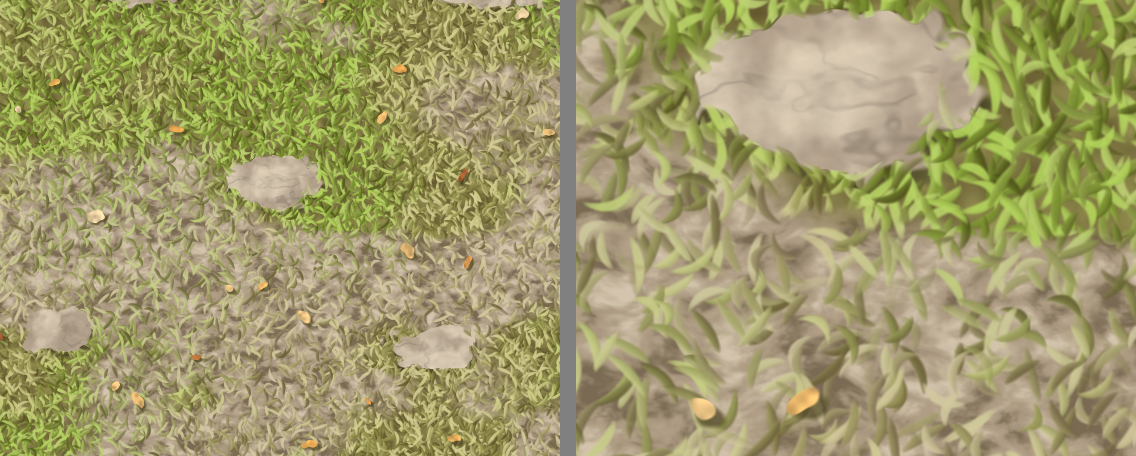
Left, the full canvas; right, a detail of the centre.
This texture is drawn by a WebGL 2 fragment shader. Its source:

```glsl
#version 300 es
precision highp float;
// Sunlit worn lawn: short curled grass, bare soil, flat stones and fallen leaves.

uniform vec2 u_resolution;
out vec4 fragColor;

// Lengths are fractions of the canvas height.
const int   BLADE_LAYERS = 8;
const float BLADE_CELL   = 0.032;
const float BLADE_LENGTH = 0.020;   // half length
const float BLADE_WIDTH  = 0.0036;  // half width
const float SOFTNESS     = 0.0016;
const float STONE_CELL   = 0.40;
const vec2  STONE_SIZE   = vec2(0.125, 0.068);
const float LEAF_CELL    = 0.13;
const float LEAF_CHANCE  = 0.30;
const float LEAF_SIZE    = 0.019;
const vec2  PATCH_SCALE  = vec2(3.2, 5.0);

const vec3 SHADE  = vec3(0.36, 0.32, 0.14);
const vec3 OLIVE  = vec3(0.56, 0.55, 0.28);
const vec3 STRAW  = vec3(0.83, 0.81, 0.55);
const vec3 FRESH  = vec3(0.85, 1.03, 0.66);  // tint of lush grass
const vec3 EARTH  = vec3(0.53, 0.46, 0.36);
const vec3 TAN    = vec3(0.69, 0.64, 0.50);
const vec3 BEIGE  = vec3(0.83, 0.77, 0.68);
const vec3 RUST   = vec3(0.68, 0.38, 0.20);
const vec3 AMBER  = vec3(0.93, 0.69, 0.34);
const vec3 CREAM  = vec3(0.93, 0.83, 0.65);

// Integer hash: three values in 0..1 for a cell and a seed.
vec3 hash3(vec2 cell, int seed) {
  uvec3 v = uvec3(ivec3(ivec2(cell) + 512, seed)) * 1664525u + 1013904223u;
  v.x += v.y * v.z; v.y += v.z * v.x; v.z += v.x * v.y;
  v ^= v >> 16u;
  v.x += v.y * v.z; v.y += v.z * v.x; v.z += v.x * v.y;
  return vec3(v >> 8u) * exp2(-24.0);
}

float noise(vec2 p) {
  vec2 i = floor(p), f = fract(p);
  f = f * f * (3.0 - 2.0 * f);
  return mix(mix(hash3(i, 1).x, hash3(i + vec2(1, 0), 1).x, f.x),
             mix(hash3(i + vec2(0, 1), 1).x, hash3(i + vec2(1, 1), 1).x, f.x), f.y);
}

float fbm(vec2 p) {
  float sum = 0.0, amp = 0.53;
  for (int i = 0; i < 4; i++) {
    sum += amp * noise(p);
    p = mat2(1.6, 1.2, -1.2, 1.6) * p + 7.3;
    amp *= 0.5;
  }
  return sum;
}

vec2 rotate(vec2 p, float a) {
  float c = cos(a), s = sin(a);
  return vec2(c * p.x + s * p.y, c * p.y - s * p.x);
}

vec3 ramp(vec3 low, vec3 mid, vec3 high, float t) {
  return mix(mix(low, mid, smoothstep(0.0, 0.45, t)), high, smoothstep(0.4, 0.95, t));
}

// Approximate distance to the nearest stone, on a staggered grid.
float stoneDistance(vec2 p) {
  vec2 home = floor(p / STONE_CELL);
  float ragged = 0.9 * (fbm(p * 11.0) - 0.5) + 0.35 * (noise(p * 55.0) - 0.5);
  float nearest = 1.0;
  for (int k = 0; k < 9; k++) {
    vec2 cell = home + vec2(k % 3 - 1, k / 3 - 1);
    if (mod(cell.x + cell.y, 2.0) > 0.5) continue;
    vec3 h = hash3(cell, 20);
    vec2 q = rotate(p - (cell + 0.3 + 0.4 * h.xy) * STONE_CELL, (h.z - 0.5) * 0.7);
    q = abs(q) / (STONE_SIZE * mix(0.6, 1.1, h.x));
    float d = pow(dot(q * q, q), 1.0 / 3.0) - 1.0 + ragged;
    nearest = min(nearest, d * STONE_SIZE.y);
  }
  return nearest;
}

// Curled blades, shaded across their width, laid over the ground.
vec3 addBlades(vec3 color, vec2 p, float density, float lush) {
  for (int layer = 0; layer < BLADE_LAYERS; layer++) {
    vec2 g = p / BLADE_CELL + 0.37 * float(layer);
    for (int k = 0; k < 9; k++) {
      vec2 cell = floor(g) + vec2(k % 3 - 1, k / 3 - 1);
      vec3 h = hash3(cell, 40 + layer), r = hash3(cell, 60 + layer);
      vec2 q = rotate((g - cell - h.xy) * BLADE_CELL, 1.57 + (h.z - 0.5) * 2.5);
      float u = q.x / (BLADE_LENGTH * mix(0.6, 1.1, r.x));
      if (abs(u) > 1.0) continue;
      float v = q.y + (r.y - 0.5) * 0.018 * u * u;
      float width = BLADE_WIDTH * (1.0 - 0.7 * u * u);
      float alpha = 1.0 - smoothstep(width - SOFTNESS, width + SOFTNESS, abs(v));
      alpha *= smoothstep(r.z - 0.1, r.z + 0.1, density) * (1.0 - pow(abs(u), 6.0));
      float tone = fract(r.x * 7.0 + h.z) + 0.16 * clamp(v / width, -1.0, 1.0) + 0.08;
      vec3 green = ramp(SHADE, OLIVE, STRAW, tone) * mix(vec3(1), FRESH, lush);
      vec3 dry = ramp(EARTH, TAN, BEIGE, tone);
      float dryness = clamp(0.85 - 0.75 * density + 0.5 * (r.y - 0.5), 0.0, 0.8);
      color = mix(color, mix(green, dry, dryness), 0.9 * alpha);
    }
  }
  return color;
}

// Sparse fallen leaves, each with a small cast shadow.
vec3 addLeaves(vec3 color, vec2 p) {
  vec2 home = floor(p / LEAF_CELL);
  for (int k = 0; k < 9; k++) {
    vec2 cell = home + vec2(k % 3 - 1, k / 3 - 1);
    vec3 h = hash3(cell, 80), r = hash3(cell, 81);
    if (h.z > LEAF_CHANCE) continue;
    vec2 d = p - (cell + h.xy) * LEAF_CELL;
    vec2 size = LEAF_SIZE * mix(0.5, 1.0, r.x) * vec2(1.0, mix(0.35, 0.75, r.y));
    float wobble = 0.7 * (noise(p * 90.0) - 0.5);
    float body = length(rotate(d, r.z * 6.28) / size) + wobble;
    float shadow = length(rotate(d - vec2(0.006, -0.006), r.z * 6.28) / size) + wobble;
    color = mix(color, SHADE * 0.75, 0.65 * (1.0 - smoothstep(0.7, 1.3, shadow)));
    vec3 leaf = ramp(RUST, AMBER, CREAM, r.y) * (0.8 + 0.35 * noise(p * 120.0));
    color = mix(color, leaf, 1.0 - smoothstep(0.85, 1.1, body));
  }
  return color;
}

void main() {
  vec2 p = gl_FragCoord.xy / u_resolution.y;

  // Cover: lush towards the top, worn to soil in flat patches.
  float cover = smoothstep(0.36, 0.54, fbm(p * PATCH_SCALE + 3.0) + 0.14 * (p.y - 0.45));
  float lush = smoothstep(0.35, 0.7, fbm(p * 4.0 + 21.0) + 0.12 * (p.y - 0.5));

  // Crumbled soil and the shaded floor between the blades.
  vec2 warp = 0.012 * vec2(noise(p * 38.0), noise(p * 38.0 + 50.0));
  float crumb = fbm((p + warp) * vec2(42.0, 62.0));
  vec3 soil = ramp(EARTH * 0.9, TAN * vec3(0.98, 0.95, 1.02), BEIGE, 1.7 * crumb - 0.42);
  vec3 turf = mix(SHADE, OLIVE, noise(p * 70.0));
  vec3 color = mix(soil, turf, 0.85 * cover);

  // Flat pale stones with fine cracks and a dark lower rim.
  float d = stoneDistance(p);
  float stone = 1.0 - smoothstep(-0.003, 0.003, d);
  float rim = stoneDistance(p + vec2(-0.004, 0.009));
  color *= 1.0 - 0.35 * (1.0 - smoothstep(-0.004, 0.008, rim));
  float crack = 1.0 - smoothstep(0.0, 0.035, abs(fbm((p + warp) * vec2(11.0, 19.0)) - 0.5));
  vec3 slab = mix(TAN * vec3(1.0, 0.97, 1.08), BEIGE, smoothstep(0.3, 0.65, fbm(p * 20.0)));
  slab *= 0.9 + 0.2 * crumb - 0.16 * crack * noise(p * 16.0);
  color = mix(color, slab, stone);

  float density = mix(0.42, 1.1, cover);
  density = mix(-0.1, density, smoothstep(-0.012, 0.006, d));
  color = addBlades(color, p, density, lush);
  color = addLeaves(color, p);
  fragColor = vec4(color, 1.0);
}
```
